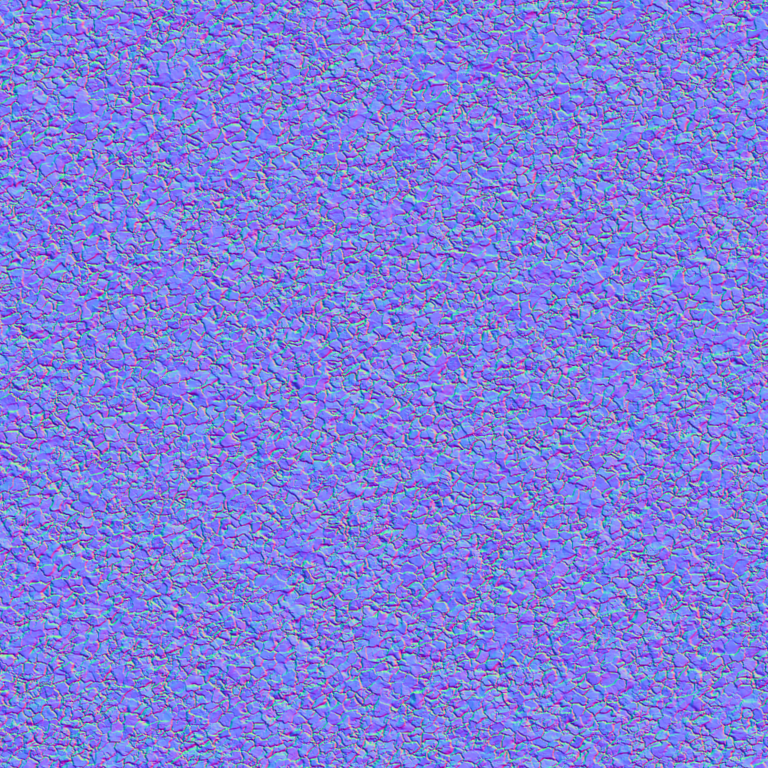
A Shadertoy shader for this texture map:

```glsl
#define PLATE_SCALE 80.0   // plates across the canvas
#define CHIP_SCALE 142.0   // small chips across the canvas
#define STRETCH 1.22       // elongation of the plates
#define TURN 0.22          // direction of elongation, radians
#define SHARPNESS 22.0     // steepness of plate borders
#define STEP_HEIGHT 0.30   // height spread between plates
#define GROOVE_DEPTH 0.66  // depth of cracks
#define TILT 0.40          // random slope of each plate
#define WARP 0.27          // irregularity of the borders
#define CHIP_STRENGTH 0.85 // relief of the small chips
#define STEEPENING 0.65    // extra relief of steep borders
#define SAMPLE_STEP 0.0011 // spacing of the height samples

vec2 hash2(vec2 p) {
    vec2 q = vec2(dot(p, vec2(127.1, 311.7)), dot(p, vec2(269.5, 183.3)));
    return fract(sin(q) * 43758.5453);
}

vec2 valueNoise(vec2 p) {
    vec2 i = floor(p), f = fract(p);
    f = f * f * (3.0 - 2.0 * f);
    vec2 bottom = mix(hash2(i), hash2(i + vec2(1, 0)), f.x);
    vec2 top = mix(hash2(i + vec2(0, 1)), hash2(i + vec2(1, 1)), f.x);
    return mix(bottom, top, f.y);
}

// Smoothly blended cells: stepped, tilted plates separated by broken grooves
float plates(vec2 p) {
    float cracked = smoothstep(0.25, 0.75, valueNoise(p * 1.4 + 11.0).x);
    p += WARP * 2.0 * (valueNoise(p * 1.5) - 0.5);
    p += WARP * 1.1 * (valueNoise(p * 3.7 + 37.0) - 0.5);
    vec2 cell = floor(p);
    float total = 0.0, squares = 0.0, height = 0.0;
    for (int y = -1; y <= 1; y++)
    for (int x = -1; x <= 1; x++) {
        vec2 id = cell + vec2(x, y);
        vec2 offset = p - id - hash2(id);
        vec2 slope = TILT * (hash2(id + 51.0) - 0.5);
        vec2 trait = hash2(id + 19.0);
        float reach = dot(offset, offset) + 0.3 * trait.y;
        float weight = exp(-SHARPNESS * reach);
        total += weight;
        squares += weight * weight;
        height += weight * (STEP_HEIGHT * (trait.x - 0.5) + dot(slope, offset));
    }
    float groove = 1.0 - squares / max(total * total, 1e-30);
    return height / max(total, 1e-30) - GROOVE_DEPTH * cracked * groove;
}

float surfaceHeight(vec2 uv) {
    float c = cos(TURN), s = sin(TURN);
    vec2 p = vec2(c * uv.x + s * uv.y, c * uv.y - s * uv.x);
    p *= vec2(1.0 / STRETCH, 1.0);
    float chipped = mix(0.2, 1.0, smoothstep(0.25, 0.65, valueNoise(p * 60.0 + 5.0).x));
    float height = plates(p * PLATE_SCALE) / PLATE_SCALE;
    return height + CHIP_STRENGTH * chipped * plates(p * CHIP_SCALE + 23.0) / CHIP_SCALE;
}

void mainImage(out vec4 fragColor, in vec2 fragCoord) {
    vec2 uv = fragCoord / iResolution.y;

    // Heights on a small grid around the point
    float h[9];
    for (int i = 0; i < 9; i++)
        h[i] = surfaceHeight(uv + SAMPLE_STEP * vec2(i % 3 - 1, i / 3 - 1));

    // Average the unit normals of the four grid squares
    vec3 normal = vec3(0.0);
    for (int k = 0; k < 4; k++) {
        int a = k % 2 + 3 * (k / 2);
        vec2 slope = vec2(h[a + 1] - h[a] + h[a + 4] - h[a + 3],
                          h[a + 3] - h[a] + h[a + 4] - h[a + 1]);
        slope /= 2.0 * SAMPLE_STEP;
        slope *= 1.0 + STEEPENING * length(slope);
        normal += 0.25 * normalize(vec3(-slope, 1.0));
    }

    // Pack the averaged normal into colour
    fragColor = vec4(normal * 0.5 + 0.5, 1.0);
}
```
